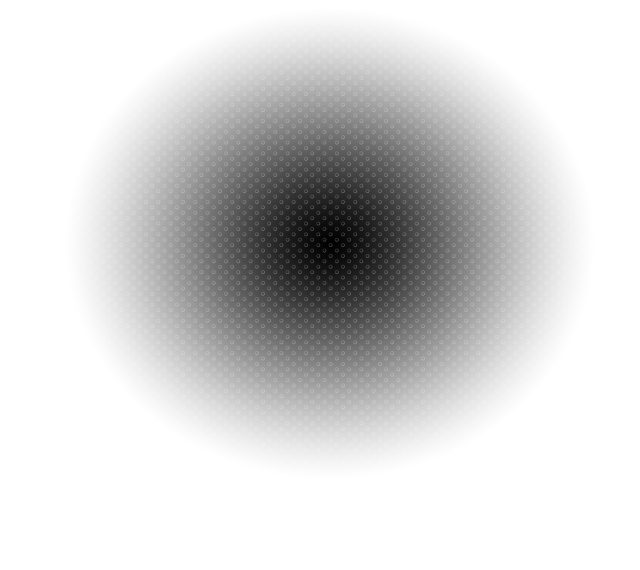
This background is drawn by a WebGL 2 fragment shader. Its source:

```glsl
#version 300 es
precision highp float;
// A soft black elliptical glow fading into white, overlaid with tiny pale rings.
// The glow is a radial falloff in canvas units; the rings sit on a staggered
// lattice made from two interleaved rectangular repeats.
uniform vec2 u_resolution;
out vec4 fragColor;

// Ring of the given radius, with its lower right side a little stronger.
float ring(vec2 p, float radius, float width) {
    float band = 1.0 - smoothstep(0.0, width, abs(length(p) - radius));
    float side = dot(p / radius, vec2(0.7, -0.7));
    return band * (0.85 + 0.25 * clamp(side, -1.0, 1.0));
}

// Staggered rings: the second repeat is shifted by half a cell.
float ringLattice(vec2 p, vec2 cell, float pixel) {
    float cover = 0.0;
    for (int i = 0; i < 2; i++) {
        vec2 local = (fract(p / cell + 0.5 * float(i) + 0.5) - 0.5) * cell;
        cover = max(cover, ring(local, 0.0027, max(0.0012, pixel)));
    }
    return cover;
}

void main() {
    vec2 uv = gl_FragCoord.xy / u_resolution;
    vec2 fromCenter = uv - vec2(0.5155, 0.573);

    // Radial falloff: half linear, half eased.
    float radius = clamp(length(fromCenter) / 0.414, 0.0, 1.0);
    float shade = mix(radius, smoothstep(0.0, 1.0, radius), 0.5);

    // Lattice in units of the canvas height, at a fixed design aspect.
    vec2 design = vec2(512.0 / 456.0, 1.0);
    vec2 latticePoint = (fromCenter - vec2(0.001, -0.003)) * design;
    vec2 cell = design / vec2(52.0, 52.8);
    float rings = ringLattice(latticePoint, cell, 1.0 / u_resolution.y);

    // The pale rings lift the shade toward white and vanish outside the glow.
    shade = mix(shade, 1.0, 0.21 * rings);
    fragColor = vec4(vec3(shade), 1.0);
}
```
